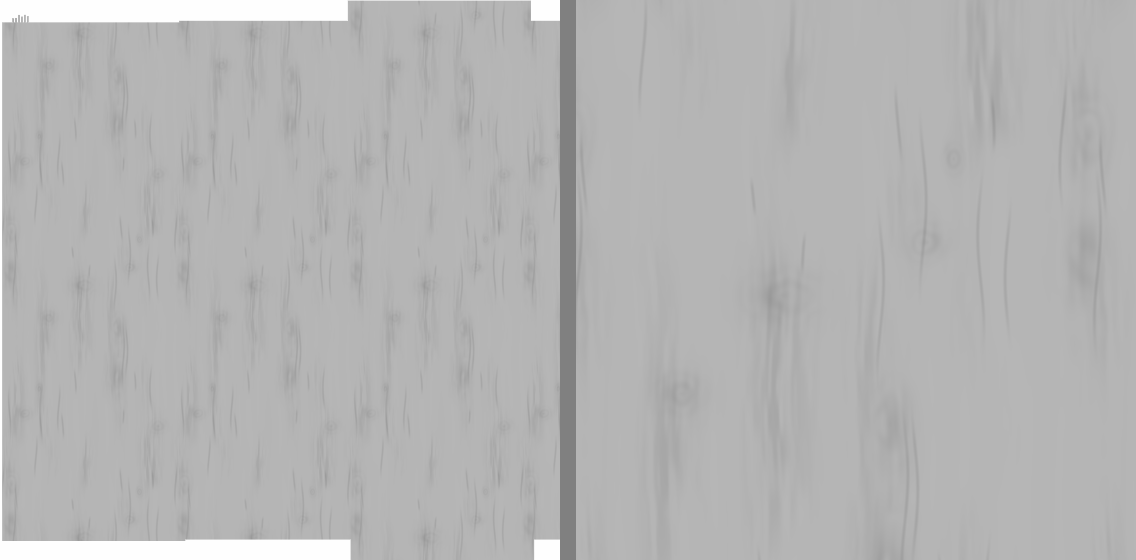
Left: the whole. Right: its middle third, enlarged.
Write a WebGL 2 fragment shader that draws this texture.

```glsl
#version 300 es
precision highp float;
// Pale grey wood boards with stepped ends on a white ground.
// One grain tile (bands, fibres, knots, cracks) repeats across and down;
// wrapped value noise keeps its seams closed, and boxes trim the boards.

uniform vec2 u_resolution;
out vec4 fragColor;

#define TILE vec2(0.309, 0.4505)
#define TILE_START vec2(0.004, 0.0)
#define WOOD vec3(0.714)
#define GROUND vec3(0.995)
#define BANDS 5.0
#define FIBRE_DEPTH 0.058
#define KNOT_DEPTH 0.085
#define CRACK_DEPTH 0.055
#define CRACK_WIDTH 0.0011
#define CRACKS 22
#define TAU 6.2831853

// Knots in tile units: centre, then radii.
const vec4 KNOTS[11] = vec4[11](
  vec4(0.67, 0.30, 0.040, 0.050), vec4(0.67, 0.49, 0.045, 0.065),
  vec4(0.27, 0.26, 0.045, 0.025), vec4(0.90, 0.69, 0.045, 0.025),
  vec4(0.46, 0.13, 0.070, 0.030), vec4(0.05, 0.92, 0.040, 0.050),
  vec4(0.05, 0.08, 0.045, 0.065), vec4(0.79, 0.95, 0.018, 0.018),
  vec4(0.13, 0.64, 0.040, 0.022), vec4(0.74, 0.06, 0.040, 0.022),
  vec4(0.21, 0.54, 0.018, 0.018));

float hash(vec2 p) {
  return fract(sin(dot(p, vec2(127.1, 311.7))) * 43758.5453);
}

// Value noise that wraps after the given number of cells.
float wrapNoise(vec2 t, vec2 cells) {
  vec2 q = t * cells, i = floor(q), f = fract(q);
  f = f * f * (3.0 - 2.0 * f);
  vec2 a = mod(i, cells), b = mod(i + 1.0, cells);
  return mix(mix(hash(a), hash(vec2(b.x, a.y)), f.x),
             mix(hash(vec2(a.x, b.y)), hash(b), f.x), f.y);
}

// Shortest offset between two points of the repeating tile.
vec2 wrapDelta(vec2 a, vec2 b) {
  vec2 d = a - b;
  return d - floor(d + 0.5);
}

// Coverage of a box given by its left-top and right-bottom corners.
float box(vec2 p, vec2 lo, vec2 hi, float aa) {
  vec2 d = min(p - lo, hi - p);
  return smoothstep(-0.5 * aa, 0.5 * aa, min(d.x, d.y));
}

// Vertical fibres, denser inside the broad dark bands.
float fibres(vec2 t) {
  float band = 0.5 + 0.5 * cos(TAU * (BANDS * t.x - 0.3));
  float patches = smoothstep(0.25, 0.8, wrapNoise(t, vec2(10.0, 6.0)));
  float fine = wrapNoise(t, vec2(75.0, 9.0)) * 0.6
             + wrapNoise(t, vec2(140.0, 24.0)) * 0.4;
  return band * patches * smoothstep(0.25, 0.85, fine)
       + 0.12 * wrapNoise(t, vec2(48.0, 3.0));
}

// Smoky knots with bent growth lines and long tails.
float knots(vec2 t) {
  float rough = wrapNoise(t, vec2(40.0, 30.0));
  float streak = wrapNoise(t, vec2(90.0, 20.0));
  float sum = 0.0;
  for (int i = 0; i < 11; i++) {
    vec2 d = wrapDelta(t, KNOTS[i].xy) / KNOTS[i].zw;
    float core = exp(-dot(d, d));
    float tail = exp(-d.x * d.x - 0.12 * d.y * d.y);
    float rings = 0.5 + 0.5 * sin(9.0 * length(d) + 5.0 * rough);
    sum += core * (0.15 + 0.45 * rough * streak + 0.25 * rings)
         + 0.28 * tail * streak * rough;
  }
  return sum;
}

// Thin wavering cracks that fade at both ends.
float cracks(vec2 t, float aa) {
  float sum = 0.0;
  for (int i = 0; i < CRACKS; i++) {
    float n = float(i);
    vec2 centre = vec2(hash(vec2(n, 3.0)), hash(vec2(n, 8.0)));
    float reach = mix(0.03, 0.15, hash(vec2(n, 5.0)));
    vec2 d = wrapDelta(t, centre);
    float bend = 0.006 * sin(d.y * 25.0 + n);
    float side = abs(d.x - bend) * TILE.x;
    float line = 1.0 - smoothstep(0.0, CRACK_WIDTH + aa, side);
    sum += line * (1.0 - smoothstep(0.3, 1.0, abs(d.y) / reach));
  }
  return min(sum, 1.0);
}

// Outline of the boards, with a few loose slivers at the top left.
float boards(vec2 p, float aa) {
  float m = box(p, vec2(0.004, 0.040), vec2(0.331, 0.966), aa);
  m = max(m, box(p, vec2(0.320, 0.037), vec2(1.1, 0.9635), aa));
  m = max(m, box(p, vec2(0.621, 0.001), vec2(0.948, 0.5), aa));
  m = max(m, box(p, vec2(0.626, 0.5), vec2(0.954, 1.1), aa));
  for (int i = 0; i < 6; i++) {
    float n = float(i), x = 0.022 + 0.0052 * n;
    float top = 0.034 - 0.008 * hash(vec2(n, 2.0));
    m = max(m, box(p, vec2(x, top), vec2(x + 0.0032, 0.041), aa));
  }
  return m;
}

void main() {
  vec2 p = gl_FragCoord.xy / u_resolution;
  p.y = 1.0 - p.y;
  float aa = 1.0 / min(u_resolution.x, u_resolution.y);
  vec2 t = fract((p - TILE_START) / TILE);
  vec2 bent = t + vec2(0.004 * sin(TAU * (3.0 * t.y + t.x)), 0.0);
  float shade = FIBRE_DEPTH * fibres(bent) + KNOT_DEPTH * knots(bent)
              + CRACK_DEPTH * cracks(t, aa);
  vec3 wood = WOOD - min(shade, 0.16);
  fragColor = vec4(mix(GROUND, wood, boards(p, aa)), 1.0);
}
```
